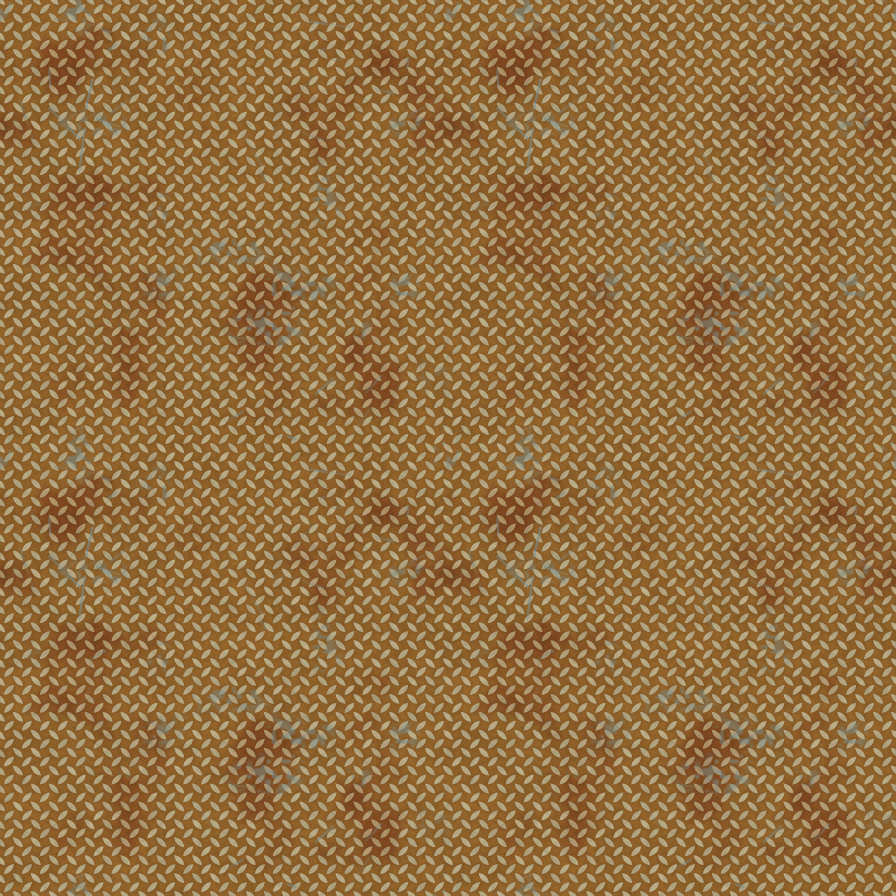
Write a Shadertoy shader that draws this texture.

```glsl
// Rusty ochre tread plate: pale lens-shaped studs in crossed diagonal rows, with rust blotches and scratches.
#define REPEATS 50.0          // stud pairs across and down
#define WEAR_TILES 2.0        // wear repeats across and down; divides REPEATS
#define STUD_HALF_LENGTH 0.39
#define STUD_HALF_WIDTH 0.148
#define SCRATCH_CELLS 12.0    // scratch grid per wear tile
#define SCRATCH_WIDTH 0.018
#define OCHRE vec3(0.565, 0.383, 0.163)
#define RUST vec3(0.485, 0.262, 0.118)
#define STUD_COLOR vec3(0.715, 0.660, 0.520)
#define BARE_STEEL vec3(0.47, 0.56, 0.56)

float hash(vec2 p) {
    return fract(sin(dot(p, vec2(127.1, 311.7))) * 43758.5453);
}

// Value noise on the unit square that wraps after a whole number of cells
float wrapNoise(vec2 p, float cells) {
    p *= cells;
    vec2 cell = floor(p), f = fract(p);
    f = f * f * (3.0 - 2.0 * f);
    vec2 a = mod(cell, cells), b = mod(cell + 1.0, cells);
    return mix(mix(hash(a), hash(vec2(b.x, a.y)), f.x),
               mix(hash(vec2(a.x, b.y)), hash(b), f.x), f.y);
}

float wrapFbm(vec2 p, float cells) {
    float sum = 0.0, amplitude = 0.53;
    for (int octave = 0; octave < 4; octave++) {
        sum += amplitude * wrapNoise(p, cells);
        amplitude *= 0.5;
        cells *= 2.0;
    }
    return sum;
}

// Signed distance to a lens standing along y
float lensDistance(vec2 p) {
    float a = STUD_HALF_LENGTH, b = STUD_HALF_WIDTH;
    float radius = (a * a + b * b) / (2.0 * b);
    return length(vec2(abs(p.x) + radius - b, p.y)) - radius;
}

// One set of studs: distance in x, random shade in y
vec2 studLayer(vec2 q, float slant) {
    vec2 p = fract(q) - 0.5;
    vec2 turned = vec2(p.x - slant * p.y, p.y + slant * p.x) * 0.70711;
    vec2 id = mod(floor(q), REPEATS / WEAR_TILES);
    return vec2(lensDistance(turned), hash(id + 0.31 * slant));
}

// Short straight scratches, one possible per cell
float scratches(vec2 p, float pixel) {
    vec2 q = p * SCRATCH_CELLS;
    float blur = pixel * SCRATCH_CELLS * WEAR_TILES;
    float mask = 0.0;
    for (int j = -1; j <= 1; j++)
    for (int i = -1; i <= 1; i++) {
        vec2 offset = vec2(i, j);
        vec2 id = mod(floor(q) + offset, SCRATCH_CELLS);
        vec2 toPoint = fract(q) - offset - vec2(hash(id + 3.3), hash(id + 7.7));
        float angle = 6.2832 * hash(id + 11.9);
        vec2 along = vec2(cos(angle), sin(angle));
        float reach = mix(0.1, 0.6, hash(id + 17.1));
        float d = length(toPoint - along * clamp(dot(toPoint, along), -reach, reach));
        float line = 1.0 - smoothstep(SCRATCH_WIDTH, SCRATCH_WIDTH + blur, d);
        mask = max(mask, line * step(0.5, hash(id + 23.7)));
    }
    return mask;
}

void mainImage(out vec4 fragColor, in vec2 fragCoord) {
    vec2 uv = fragCoord / iResolution.xy;
    vec2 wearUv = fract(uv * WEAR_TILES);
    float pixel = 1.0 / min(iResolution.x, iResolution.y);

    // Painted plate with rust blotches and fine grain
    float blotch = smoothstep(0.50, 0.78, wrapFbm(wearUv, 7.0));
    float grain = wrapNoise(wearUv, 128.0) - 0.5;
    float cloud = wrapNoise(fract(wearUv + 0.37), 19.0) - 0.5;
    vec3 color = mix(OCHRE, RUST, 0.85 * blotch);
    color *= 1.0 + 0.10 * grain + 0.06 * cloud;

    // Studs: rows of opposite slant, offset by half a repeat
    vec2 q = uv * REPEATS;
    vec2 rising = studLayer(q, 1.0), falling = studLayer(q + 0.5, -1.0);
    vec2 stud = rising.x < falling.x ? rising : falling;
    float blur = 0.6 * pixel * REPEATS;
    float cover = 1.0 - smoothstep(-blur, blur, stud.x);
    color *= 1.0 - 0.10 * exp(-14.0 * max(stud.x, 0.0));
    vec3 top = STUD_COLOR * (0.98 + 0.06 * (stud.y - 0.5) + 0.10 * grain);
    top = mix(top, top * vec3(0.95, 0.86, 0.78), blotch);
    color = mix(color, top, cover);

    // Scratches and small chips down to bare steel
    float worn = smoothstep(0.40, 0.75, wrapFbm(fract(wearUv + 0.61), 5.0));
    float chips = smoothstep(0.72, 0.92, wrapNoise(fract(wearUv + 0.19), 11.0))
                * smoothstep(0.50, 0.75, wrapNoise(wearUv, 90.0));
    float bare = max(0.65 * worn * scratches(wearUv, pixel), 0.5 * chips);
    color = mix(color, BARE_STEEL, bare);

    fragColor = vec4(color, 1.0);
}
```
